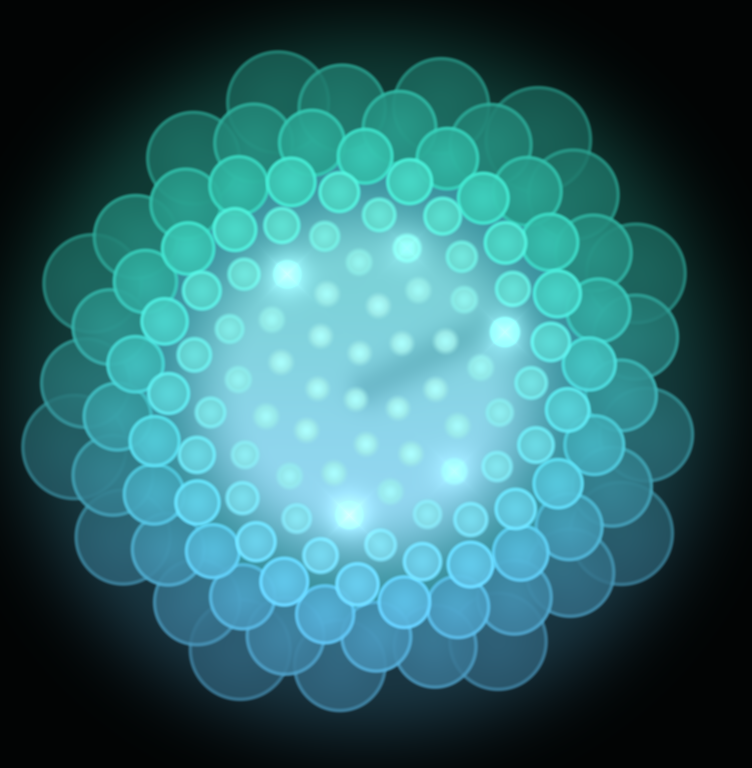
This background is drawn by a WebGL 1 fragment shader. Its source:

```glsl
precision highp float;
// A glowing sunflower spiral of translucent teal bubbles around a pale core.

uniform vec2 u_resolution;

#define CENTER vec2(-0.0137, 0.0000)
#define BUBBLES 128
#define SPACING 0.0345
#define START_ANGLE 2.126
#define GOLDEN_ANGLE 2.399963
#define EXTENT 0.39
#define GREEN vec3(0.19, 0.74, 0.66)
#define BLUE vec3(0.33, 0.68, 0.85)
#define PALE vec3(0.67, 0.97, 0.96)
#define GAP vec3(0.22, 0.56, 0.61)

float segmentDistance(vec2 p, vec2 a, vec2 b) {
  vec2 ab = b - a;
  return length(p - a - ab * clamp(dot(p - a, ab) / dot(ab, ab), 0.0, 1.0));
}

// Relative spiral radius of a seed, near 1 on the outermost ring.
float seedReach(float n) {
  return SPACING * sqrt(n + 0.5) / EXTENT;
}

// Position of a seed, turning clockwise and slightly pulled in at mid radius.
vec2 seedPosition(float n) {
  float angle = START_ANGLE + n * GOLDEN_ANGLE;
  float t = seedReach(n);
  return EXTENT * t * (0.97 + 0.03 * pow(t, 6.0)) * vec2(cos(angle), -sin(angle));
}

// Some seeds of one inner ring shine more than the rest.
float sparkleStrength(float n) {
  float band = step(22.5, n) * step(n, 33.5);
  float turn = mod(n, 7.0);
  return band * max(step(4.5, turn), 0.5 * step(abs(turn - 2.0), 0.5));
}

// Soft bloom with faint diagonal rays.
float sparkle(vec2 q) {
  float bloom = exp(-dot(q, q) / 0.0008);
  vec2 d = abs(vec2(q.x + q.y, q.x - q.y));
  float rays = exp(-min(d.x, d.y) / 0.006 - length(q) / 0.02);
  return 0.22 * bloom + 0.12 * rays;
}

// Dark surroundings, outer halo and the luminous core.
vec3 backdrop(vec2 p, vec3 hue) {
  float d = length(p);
  float halo = 1.0 - smoothstep(0.38, 0.60, d);
  vec3 color = vec3(0.006, 0.016, 0.016) + hue * 0.28 * halo * halo;
  vec3 coreColor = mix(vec3(0.57, 0.84, 0.94), vec3(0.48, 0.82, 0.84),
                       smoothstep(-0.16, 0.18, p.y));
  float core = 1.0 - smoothstep(0.15, 0.29, d);
  color = mix(color, mix(GAP, coreColor, core), 1.0 - smoothstep(0.28, 0.38, d));

  // A faint shadow crosses the core.
  float shadow = segmentDistance(p, vec2(0.005, -0.005), vec2(0.15, 0.07));
  return color - 0.10 * exp(-shadow * shadow / 0.0007);
}

void main() {
  vec2 p = (gl_FragCoord.xy - 0.5 * u_resolution) / u_resolution.y - CENTER;
  float pixel = 1.0 / u_resolution.y;
  vec3 hue = mix(BLUE, GREEN, smoothstep(-0.38, 0.26, p.y));
  vec3 color = backdrop(p, hue);
  float light = 0.0;

  // Bubbles from the rim inward, so the inner ones overlap the outer ones.
  for (int i = 0; i < BUBBLES; i++) {
    float n = float(BUBBLES - 1 - i);
    vec2 q = p - seedPosition(n);
    float t = seedReach(n);
    float radius = 0.0143 + 0.056 * pow(t, 3.6);
    float d = length(q);

    float soft = pixel + mix(0.0038, 0.0012, smoothstep(0.3, 0.8, t));
    float mask = 1.0 - smoothstep(-soft, soft, d - radius);
    float alpha = mix(0.92, 0.72, smoothstep(0.85, 1.02, t));

    vec3 fill = hue * mix(1.08, 0.55, smoothstep(0.70, 1.03, t));
    fill = mix(fill, PALE, 0.95 * (1.0 - smoothstep(0.25, 0.85, t)));
    fill *= 1.05 - 0.09 * smoothstep(0.0, radius, d);
    color = mix(color, fill, alpha * mask);

    float edge = abs(d - radius + 0.002);
    float rim = 1.0 - smoothstep(0.0, 0.0036 + pixel, edge);
    color += hue * rim * 0.19 * smoothstep(0.3, 0.7, t);

    light += sparkleStrength(n) * sparkle(q);
  }

  color += vec3(0.80, 0.88, 0.88) * light;
  gl_FragColor = vec4(clamp(color, 0.0, 1.0), 1.0);
}
```
